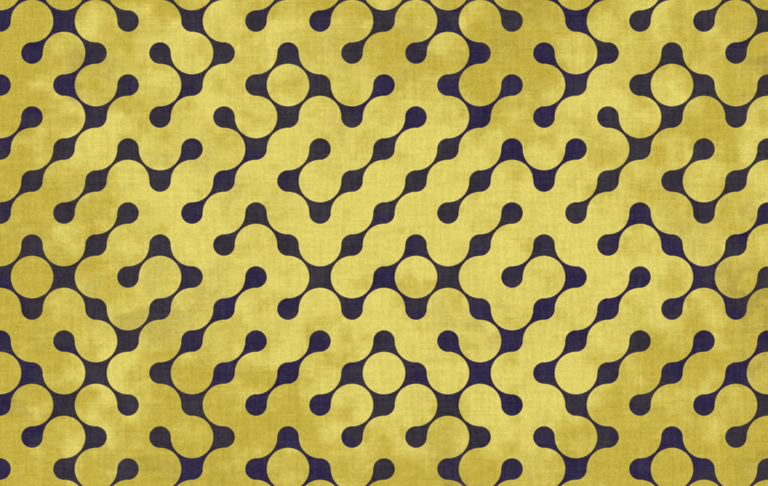
This pattern is drawn by a Shadertoy shader. Its source:

```glsl
// Dark blobby Truchet links on stained yellow cloth, repeating every 12 tiles

float hash(vec2 p) {
    return fract(sin(dot(p, vec2(127.1, 311.7))) * 43758.5453);
}

float noise(vec2 p) {
    vec2 i = floor(p), f = fract(p);
    f = f * f * (3.0 - 2.0 * f);
    return mix(mix(hash(i), hash(i + vec2(1, 0)), f.x),
               mix(hash(i + vec2(0, 1)), hash(i + vec2(1, 1)), f.x), f.y);
}

float fbm(vec2 p) {
    float sum = 0.0, amp = 0.5;
    for (int i = 0; i < 5; i++) {
        sum += amp * noise(p);
        p = p * 2.03 + 17.3;
        amp *= 0.5;
    }
    return sum / 0.97;
}

// Each dark node always opens one of its four tiles, rising diagonals more often
bool opensTile(vec2 node, vec2 tile) {
    vec2 id = mod(node, 12.0);
    float side = step(0.5, hash(id + 3.7));
    float other = hash(id + 8.1) < 0.62 ? side : 1.0 - side;
    return node - vec2(side, other) == tile;
}

// Signed distance to the dark shape in tile units, negative inside
float linkDistance(vec2 g) {
    vec2 tile = floor(g), f = fract(g);
    bool flip = mod(tile.x + tile.y, 2.0) > 0.5;
    vec2 nodeA = tile + (flip ? vec2(0, 0) : vec2(1, 0));
    vec2 nodeB = tile + (flip ? vec2(1, 1) : vec2(0, 1));
    if (flip) f.x = 1.0 - f.x;

    bool linked = opensTile(nodeA, tile) || opensTile(nodeB, tile)
               || hash(mod(tile, 12.0) + 21.4) < 0.15;
    float discs = min(length(f), length(f - 1.0)) - 2.0 / 3.0;
    float dots = min(length(f - vec2(1, 0)), length(f - vec2(0, 1))) - 1.0 / 3.0;
    return linked ? -discs : dots;
}

void mainImage(out vec4 fragColor, in vec2 fragCoord) {
    vec2 p = fragCoord / iResolution.x;
    vec2 g = p * 24.0 + vec2(0.0, 0.47);

    // Cloth tone: broad blotches, mottling and woven threads
    float blotch = fbm(p * 7.0 + 4.2);
    float mottle = fbm(p * 42.0 + 9.0);
    float weave = noise(p * vec2(45.0, 380.0)) + noise(p * vec2(380.0, 45.0)) - 1.0;
    float grain = noise(p * 420.0) - 0.5;
    float glow = 1.0 - smoothstep(0.1, 0.6, length((p - vec2(0.47, 0.36)) * vec2(1.0, 1.3)));
    float tone = 0.5 + (blotch - 0.5) * 1.1 + (mottle - 0.5) * 0.9 + (glow - 0.5) * 0.35;

    vec3 cloth = mix(vec3(0.77, 0.69, 0.27), vec3(0.88, 0.82, 0.42), smoothstep(0.2, 0.8, tone));
    float stain = smoothstep(0.54, 0.78, fbm(p * 9.0 + 31.0)) * smoothstep(0.35, 0.65, mottle);
    cloth = mix(cloth, vec3(0.62, 0.53, 0.20), 0.6 * stain * (1.0 - 0.6 * glow));
    cloth += 0.035 * weave + 0.05 * grain;

    // Ink: violet, rubbed to grey in places
    vec3 ink = mix(vec3(0.195, 0.165, 0.275), vec3(0.225, 0.205, 0.235),
                   smoothstep(0.35, 0.6, fbm(p * 12.0 + 50.0)));
    ink += 0.03 * weave + 0.04 * grain + 0.05 * (mottle - 0.5);

    float blur = 0.7 * 24.0 / iResolution.x + 0.008;
    vec3 color = mix(ink, cloth, smoothstep(-blur, blur, linkDistance(g)));
    fragColor = vec4(color, 1.0);
}
```
